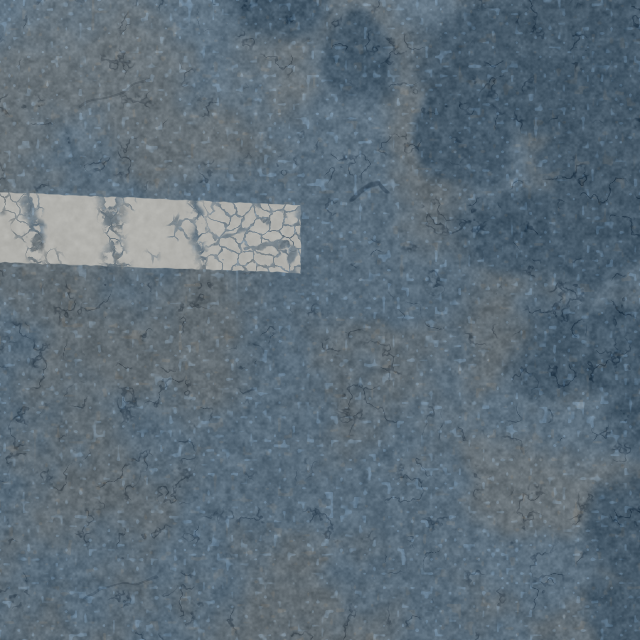
This texture is drawn by a three.js fragment shader. Its source:

```glsl
// Weathered blue-grey asphalt with a cracked white road stripe and soft leaf shadows.
varying vec2 vUv;

vec2 hash2(vec2 p) {
  vec3 q = fract(p.xyx * vec3(0.1031, 0.1030, 0.0973));
  q += dot(q, q.yzx + 33.33);
  return fract((q.xx + q.yz) * q.zy);
}

float noise(vec2 p) {
  vec2 i = floor(p), f = fract(p);
  f = f * f * (3.0 - 2.0 * f);
  float low = mix(hash2(i).x, hash2(i + vec2(1, 0)).x, f.x);
  float high = mix(hash2(i + vec2(0, 1)).x, hash2(i + 1.0).x, f.x);
  return mix(low, high, f.y);
}

float fbm(vec2 p) {
  float sum = 0.0, amp = 0.5;
  for (int i = 0; i < 4; i++) {
    sum += amp * noise(p);
    p = mat2(1.6, 1.2, -1.2, 1.6) * p + 7.3;
    amp *= 0.5;
  }
  return sum / 0.9375;
}

// Gap between the two nearest cell centres: zero along cell borders
float cellBorder(vec2 p) {
  vec2 cell = floor(p);
  float near = 9.0, next = 9.0;
  for (int y = -1; y <= 1; y++) {
    for (int x = -1; x <= 1; x++) {
      vec2 c = cell + vec2(x, y);
      float d = length(c + hash2(c) - p);
      next = min(next, max(near, d));
      near = min(near, d);
    }
  }
  return next - near;
}

// Approximate depth inside an ellipse
float blob(vec2 p, vec2 centre, vec2 radius) {
  return (1.0 - length((p - centre) / radius)) * min(radius.x, radius.y);
}

float stroke(vec2 p, vec2 a, vec2 b, float width) {
  vec2 ab = b - a;
  float t = clamp(dot(p - a, ab) / dot(ab, ab), 0.0, 1.0);
  return 1.0 - smoothstep(width * 0.4, width, length(p - a - ab * t));
}

float shadowMask(vec2 p) {
  p += 0.055 * (vec2(fbm(p * 13.0), fbm(p * 13.0 + 40.0)) - 0.5);
  float d = blob(p, vec2(0.435, 0.995), vec2(0.085, 0.058));
  d = max(d, blob(p, vec2(0.555, 0.915), vec2(0.065, 0.068)));
  d = max(d, blob(p, vec2(0.88, 0.91), vec2(0.24, 0.13)));
  d = max(d, blob(p, vec2(0.72, 0.79), vec2(0.085, 0.09)));
  d = max(d, blob(p, vec2(0.95, 0.75), vec2(0.10, 0.12)));
  d = max(d, blob(p, vec2(0.88, 0.64), vec2(0.18, 0.078)));
  d = max(d, blob(p, vec2(0.93, 0.45), vec2(0.135, 0.082)));
  d = max(d, blob(p, vec2(1.01, 0.36), vec2(0.055, 0.09)));
  d = max(d, blob(p, vec2(1.015, 0.17), vec2(0.095, 0.10)));
  d = max(d, blob(p, vec2(1.0, 0.02), vec2(0.085, 0.09)));
  return smoothstep(-0.014, 0.022, d);
}

vec3 asphalt(vec2 p) {
  float warmth = smoothstep(0.3, 0.7, fbm(p * 9.0 + 3.0));
  vec3 col = mix(vec3(0.345, 0.420, 0.480), vec3(0.385, 0.425, 0.450), warmth);
  col += 0.035 * smoothstep(0.55, 1.0, p.y) + 0.025 * smoothstep(0.3, 0.0, distance(p, vec2(0.86, 0.25)));
  col = mix(col, vec3(0.265, 0.345, 0.410), 0.92 * shadowMask(p));
  // Aggregate grain and pale chips
  col += 0.15 * (fbm(p * 95.0) - 0.5) + 0.06 * (noise(p * 260.0) - 0.5);
  col += vec3(0.07, 0.09, 0.11) * smoothstep(0.76, 0.95, noise(p * 135.0 + 17.0));
  col += vec3(0.04, 0.02, 0.0) * smoothstep(0.8, 0.95, noise(p * 110.0 + 61.0));
  // Scattered hairline fissures
  float ridge = abs(fbm(p * 34.0 + 11.0) - 0.5);
  float fissure = (1.0 - smoothstep(0.0, 0.045, ridge)) * smoothstep(0.58, 0.78, noise(p * 31.0 + 5.0));
  // Longer bent fissures
  vec2 q = p + 0.018 * (vec2(noise(p * 42.0), noise(p * 42.0 + 23.0)) - 0.5);
  fissure = max(fissure, stroke(q, vec2(0.552, 0.685), vec2(0.592, 0.718), 0.005));
  fissure = max(fissure, stroke(q, vec2(0.592, 0.718), vec2(0.607, 0.704), 0.004));
  fissure = max(fissure, 0.6 * stroke(q, vec2(0.12, 0.835), vec2(0.235, 0.875), 0.003));
  fissure = max(fissure, 0.6 * stroke(q, vec2(0.13, 0.07), vec2(0.24, 0.105), 0.003));
  return col - fissure * vec3(0.10, 0.10, 0.095);
}

// Stripe coverage: slanted edges, broken by cracks and worn bands
float paintMask(vec2 p) {
  vec2 q = p + 0.002 * (noise(p * 120.0) - 0.5);
  float edge = min(0.470 - q.x, min(0.700 - 0.043 * q.x - q.y, q.y - 0.590 + 0.036 * q.x));
  vec2 warp = vec2(fbm(p * 45.0), fbm(p * 45.0 + 31.0)) - 0.5;
  vec2 w = p + 0.026 * warp;
  float bandX = w.x - 0.12 * (0.645 - p.y);
  float band = max(smoothstep(0.018, 0.003, abs(bandX - 0.052)), smoothstep(0.025, 0.004, abs(bandX - 0.176)));
  band = max(band, smoothstep(0.016, 0.002, abs(bandX - 0.309)));
  float age = max(band, 0.75 * smoothstep(0.29, 0.35, p.x));
  float cracks = 1.0 - smoothstep(0.04, 0.19, cellBorder(w * 43.0));
  cracks *= max(age, smoothstep(0.48, 0.68, noise(p * 25.0 + 8.0)) * 0.65);
  float flakes = band * smoothstep(0.40, 0.56, fbm(p * 70.0 + 13.0));
  float chip = smoothstep(-0.003, 0.004, blob(w, vec2(0.455, 0.602), vec2(0.012, 0.014)));
  float seam = 0.75 * stroke(w, vec2(0.385, 0.611), vec2(0.446, 0.616), 0.006);
  float wear = max(max(cracks, 0.9 * flakes), max(0.75 * chip, seam));
  return smoothstep(-0.001, 0.0015, edge) * (1.0 - 0.88 * wear);
}

void main() {
  vec3 paint = vec3(0.695, 0.695, 0.680) + 0.07 * (fbm(vUv * 100.0 + 9.0) - 0.5);
  gl_FragColor = vec4(mix(asphalt(vUv), paint, paintMask(vUv)), 1.0);
}
```
